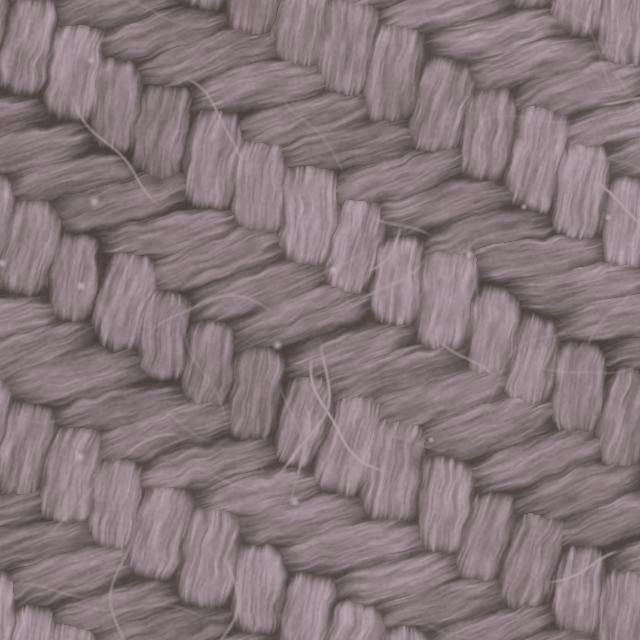
Write a Shadertoy shader that draws this texture.

```glsl
const float PITCH = 0.0721;               // distance between warp columns
const float DROP = 0.0447;                // fall of the diagonal per column
const float PERIOD = 0.3125;              // vertical distance between diagonals
const vec2 START = vec2(0.044, 0.615);    // centre of the first warp float
const vec2 WARP_SIZE = vec2(0.0395, 0.073);
const vec2 WEFT_SIZE = vec2(0.104, 0.0325);
const float WARP_LEAN = -0.16;
const float WEFT_TILT = 0.20;
const float WARP_TONE = 0.81;
const float WEFT_TONE = 0.68;
const float STREAKS = 0.62;
const float FRAY = 0.55;                  // raggedness of thread outlines
const float WOBBLE = 0.014;
const int HAIRS = 40;
const int SPECKS = 12;
const vec3 SHADOW = vec3(0.29, 0.25, 0.24);
const vec3 WOOL = vec3(0.66, 0.59, 0.62);
const vec3 HAIR = vec3(0.70, 0.63, 0.65);
const vec3 SPECK = vec3(0.80, 0.75, 0.79);

float hash(vec2 p) {
    vec3 q = fract(p.xyx * 0.1031);
    q += dot(q, q.yzx + 33.33);
    return fract((q.x + q.y) * q.z);
}

float noise(vec2 p) {
    vec2 i = floor(p), f = fract(p);
    f = f * f * (3.0 - 2.0 * f);
    return mix(mix(hash(i), hash(i + vec2(1, 0)), f.x),
               mix(hash(i + vec2(0, 1)), hash(i + vec2(1, 1)), f.x), f.y);
}

vec2 turn(vec2 p, float a) {
    return vec2(p.x * cos(a) + p.y * sin(a), p.y * cos(a) - p.x * sin(a));
}

// Spun fibres: x runs along the thread, y across it
float fibres(vec2 p, float seed) {
    p += seed * 47.0;
    return 0.55 * noise(p * vec2(18, 130)) + 0.45 * noise(p * vec2(40, 290)) - 0.5;
}

// One visible stretch of thread: x = height, y = tone
vec2 threadFloat(vec2 p, float column, bool isWarp) {
    vec2 base = START + vec2(PITCH, -DROP) * column;
    if (!isWarp) base.y += 0.5 * PERIOD;
    float row = round((p.y - base.y) / PERIOD);
    vec2 id = vec2(column, row * 2.0 + (isWarp ? 0.0 : 1.0)) + 60.0;
    float r1 = hash(id), r2 = hash(id + 131.0), r3 = hash(id + 277.0);

    vec2 centre = base + vec2(0, PERIOD * row) + (vec2(r1, r2) - 0.5) * 0.013;
    float angle = (isWarp ? WARP_LEAN : WEFT_TILT) + (r3 - 0.5) * 0.20;
    vec2 q = turn(p - centre, angle);
    vec2 size = (isWarp ? WARP_SIZE : WEFT_SIZE) * (0.93 + 0.16 * r2);
    vec2 e = abs(q) / size;

    vec2 grain = isWarp ? q.yx : q;
    grain.y -= grain.x * (isWarp ? 0.06 : 0.12);
    float streak = fibres(grain, r3);

    // Warp floats end bluntly, weft floats taper
    float height = 1.0 - (isWarp ? pow(e.x, 2.8) + pow(e.y, 4.5)
                                 : pow(e.x, 2.4) + pow(e.y, 2.3));
    height += FRAY * streak;

    float tone = (isWarp ? WARP_TONE : WEFT_TONE) + (r1 - 0.5) * 0.14;
    tone += STREAKS * streak + (isWarp ? 0.03 : 0.08) * q.y / size.y;
    return vec2(height, tone);
}

vec2 higher(vec2 a, vec2 b) { return a.x > b.x ? a : b; }

// Loose curved hairs lying over the cloth, most of them faint
float hairs(vec2 p, float pixel) {
    float cover = 0.0;
    for (int k = 0; k < HAIRS; k++) {
        vec2 id = vec2(float(k) * 7.0 + 3.0, 19.0);
        vec2 centre = vec2(hash(id), hash(id + 11.0));
        float reach = 0.04 + 0.09 * hash(id + 23.0);
        float bend = (hash(id + 37.0) - 0.5) * 8.0;
        vec2 q = turn(p - centre, hash(id + 53.0) * 6.2832);
        float curve = bend * q.x * q.x + 0.006 * sin(q.x * 40.0 + float(k));
        float slope = 2.0 * bend * q.x + 0.24 * cos(q.x * 40.0 + float(k));
        float d = abs(q.y - curve) / sqrt(1.0 + slope * slope);
        float line = 1.0 - smoothstep(0.0004, 0.0026 + pixel, d);
        float ends = 1.0 - smoothstep(0.6 * reach, reach, abs(q.x));
        float strength = mix(0.2, 0.85, pow(hash(id + 71.0), 4.0));
        cover = max(cover, line * ends * strength);
    }
    return cover;
}

// Small bright flecks of dust
float specks(vec2 p) {
    float cover = 0.0;
    for (int k = 0; k < SPECKS; k++) {
        vec2 id = vec2(float(k) * 5.0 + 8.0, 91.0);
        float d = length(p - vec2(hash(id), hash(id + 17.0)));
        float radius = 0.006 + 0.005 * hash(id + 29.0);
        cover = max(cover, (1.0 - smoothstep(0.0, radius, d)) * 0.65);
    }
    return cover;
}

void mainImage(out vec4 fragColor, in vec2 fragCoord) {
    vec2 uv = fragCoord / iResolution.y;
    vec2 p = uv + WOBBLE * (vec2(noise(uv * 8.0), noise(uv * 8.0 + 40.0)) - 0.5);
    p += 0.007 * (vec2(noise(uv * 40.0), noise(uv * 40.0 + 90.0)) - 0.5);

    // Topmost thread among the nearby columns
    float column = round((p.x - START.x) / PITCH);
    vec2 top = vec2(-1.0, 0.5);
    for (int k = -2; k <= 2; k++) {
        top = higher(top, threadFloat(p, column + float(k), true));
        top = higher(top, threadFloat(p, column + float(k), false));
    }

    // Wide soft gaps, rounded threads, uneven light and fine fuzz
    float body = smoothstep(-0.45, 0.70, top.x);
    float tone = top.y * mix(0.08, 1.0, body);
    tone += 0.20 * (noise(uv * 5.0 + 7.0) - 0.5);
    tone += 0.10 * (noise(uv * 210.0) - 0.5);
    vec3 color = mix(SHADOW, WOOL, clamp(tone, 0.0, 1.15));

    color = mix(color, HAIR, hairs(uv, 1.0 / iResolution.y));
    color = mix(color, SPECK, specks(uv));
    fragColor = vec4(color, 1.0);
}
```
